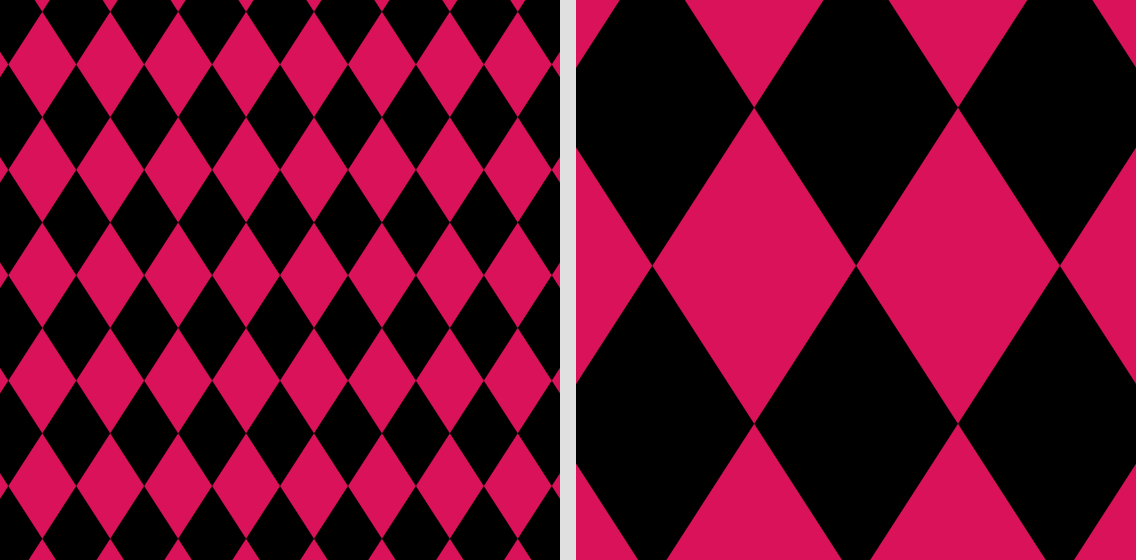
Left, the full canvas; right, a detail of the centre.
Reproduce this pattern procedurally as a WebGL 2 fragment shader.

```glsl
#version 300 es
precision highp float;

#define CELL_SIZE vec2(0.1213, 0.1882)
#define DIAMOND_CENTRE vec2(0.4394, 0.5085)
#define DIAMOND_COLOUR vec3(0.85, 0.07, 0.35)
#define GROUND_COLOUR vec3(0.0)
#define EDGE_PIXELS 1.1

uniform vec2 u_resolution;
out vec4 fragColor;

// Signed distance to the nearest diamond edge, positive inside
float diamondDistance(vec2 p) {
    vec2 offset = abs(fract((p - DIAMOND_CENTRE) / CELL_SIZE + 0.5) - 0.5);
    float field = 0.5 - offset.x - offset.y;
    return field / length(1.0 / CELL_SIZE);
}

void main() {
    float canvasSize = min(u_resolution.x, u_resolution.y);
    vec2 p = gl_FragCoord.xy / canvasSize;

    // Antialiased coverage across one edge width
    float edgeWidth = EDGE_PIXELS / canvasSize;
    float coverage = clamp(diamondDistance(p) / edgeWidth + 0.5, 0.0, 1.0);

    fragColor = vec4(mix(GROUND_COLOUR, DIAMOND_COLOUR, coverage), 1.0);
}
```
